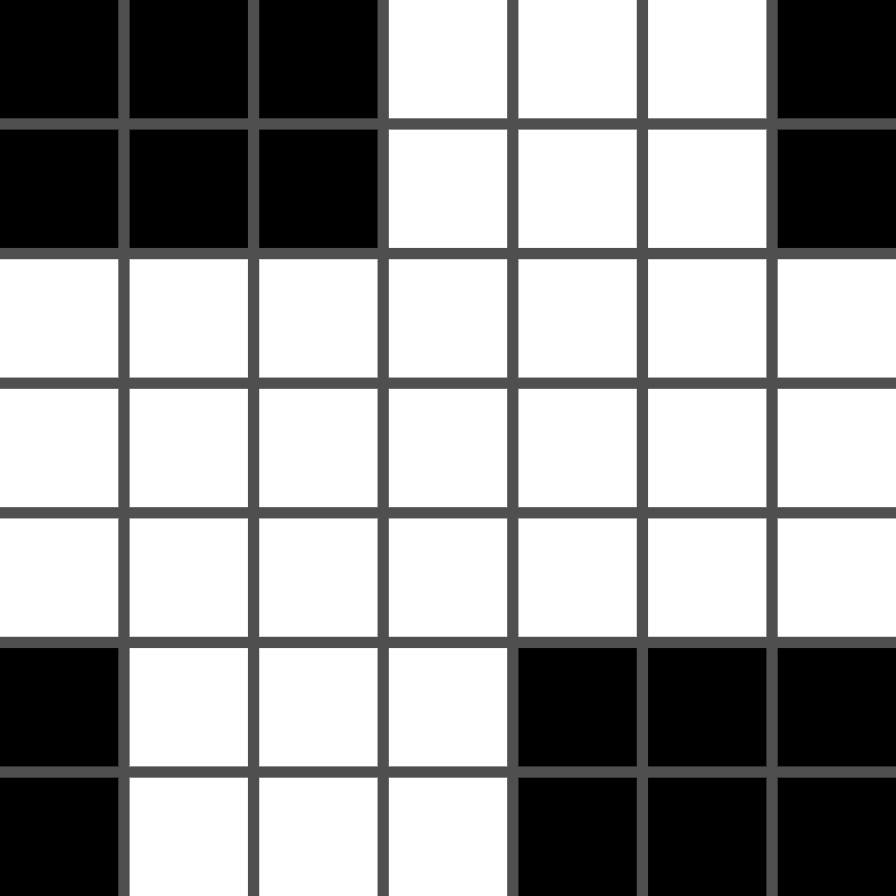
Write a WebGL 2 fragment shader that draws this pattern.

```glsl
#version 300 es
precision highp float;

// A grid of square tiles, black or white, parted by dark grey grout lines.
// Cells are counted from the centre; the black bands repeat every six tiles
// and the lower half is the upper half turned by 180 degrees.

uniform vec2 u_resolution;
out vec4 fragColor;

// 1.0 for a white tile, 0.0 for a black one
float tileShade(vec2 cell) {
    float column = cell.x * sign(cell.y);
    bool outerRow = abs(cell.y) > 1.5;
    bool blackBand = mod(column + 3.0, 6.0) < 2.5;
    return outerRow && blackBand ? 0.0 : 1.0;
}

void main() {
    float side = min(u_resolution.x, u_resolution.y);
    vec2 p = (gl_FragCoord.xy - 0.5 * u_resolution) / side;
    float pixel = 1.0 / side;

    // Cell index and offset from the cell centre
    float pitch = 0.14466;
    vec2 cell = floor(p / pitch + 0.5);
    vec2 offset = abs(p - cell * pitch);

    // Distance to the nearest grid line, then its coverage of the pixel
    float lineDistance = 0.5 * pitch - max(offset.x, offset.y);
    float halfWidth = 0.0063;
    float grout = clamp((halfWidth - lineDistance) / pixel + 0.5, 0.0, 1.0);

    vec3 color = mix(vec3(tileShade(cell)), vec3(0.31), grout);
    fragColor = vec4(color, 1.0);
}
```
